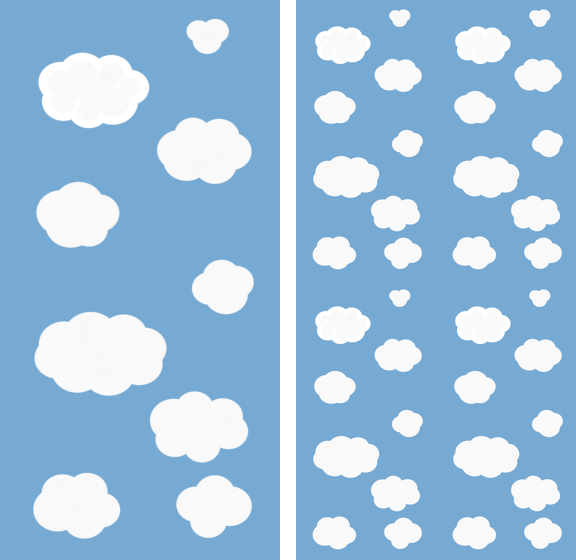
Left: one tile. Right: repeated 2 by 2.
A WebGL 1 fragment shader for this pattern:

```glsl
precision highp float;
// Flat white puffy clouds scattered over a plain blue sky, tiling both ways.
uniform vec2 u_resolution;

#define SKY vec3(0.4685, 0.667, 0.828)
#define CLOUD vec3(0.977)
#define RIM vec3(1.0)
#define EDGE 0.003
#define GRAIN 0.008
#define CLOUDS 9
#define MAX_LOBES 8
#define RIM_CLOUD 1.0
#define SEED 3.0

const float TAU = 6.2831853;
const vec2 PERIOD = vec2(1.0, 2.0);

float hash(vec2 p) {
  vec3 q = fract(vec3(p.xyx) * 0.1031 + SEED * 0.017);
  q += dot(q, q.yzx + 33.33);
  return fract((q.x + q.y) * q.z);
}

// Value noise for the paint grain inside a cloud.
float noise(vec2 p) {
  vec2 i = floor(p), f = fract(p);
  f = f * f * (3.0 - 2.0 * f);
  float bottom = mix(hash(i), hash(i + vec2(1.0, 0.0)), f.x);
  float top = mix(hash(i + vec2(0.0, 1.0)), hash(i + vec2(1.0, 1.0)), f.x);
  return mix(bottom, top, f.y);
}

// Approximate signed distance to an ellipse.
float ellipse(vec2 p, vec2 radii) {
  return (length(p / radii) - 1.0) * min(radii.x, radii.y);
}

// Union of a core and a ring of round lobes; rank 0..1 runs from small to large.
float cloud(vec2 p, vec2 halfSize, float rank, float id) {
  float lobes = floor(mix(3.7, 8.0, rank));
  float lobeSize = halfSize.y * mix(0.66, 0.52, rank);
  float phase = hash(vec2(id, 41.0));
  float d = ellipse(p, (halfSize - lobeSize) * 1.12);
  for (int j = 0; j < MAX_LOBES; j++) {
    float k = float(j);
    if (k >= lobes) break;
    float angle = TAU * (k + phase + 0.3 * hash(vec2(id, k + 7.0))) / lobes;
    float r = lobeSize * (0.84 + 0.32 * hash(vec2(k + 19.0, id)));
    vec2 radii = r * vec2(1.1, 1.0);
    vec2 center = (halfSize - radii) * vec2(cos(angle), sin(angle));
    d = min(d, ellipse(p - center, radii));
  }
  return d;
}

void main() {
  vec2 p = gl_FragCoord.xy / u_resolution * PERIOD;
  float soft = max(EDGE, 0.7 / u_resolution.x);
  vec3 color = SKY;

  for (int i = 0; i < CLOUDS; i++) {
    float id = float(i);

    // Shuffled size ranks keep large and small clouds apart.
    float rank = mod(id * 7.0, 9.0) / 8.0;
    float s = 2.0 * rank - 1.0;
    float width = 0.159 + 0.036 * s + 0.045 * s * s * s;
    vec2 halfSize = width * vec2(1.0, mix(0.9, 0.63, rank));

    // Clouds alternate right and left down eight rows; the last row holds two.
    // Large clouds sit nearer the middle and rows widen towards the bottom.
    float side = 1.0 - 2.0 * mod(id, 2.0);
    float row = min(id, 7.0);
    float depth = 0.117 + row * (0.198 + 0.00625 * row);
    vec2 center = vec2(0.5 + side * (0.27 - 0.13 * rank * rank), 2.0 - depth);
    vec2 jitter = vec2(hash(vec2(id, 3.0)), hash(vec2(id, 5.0))) - 0.5;
    center += jitter * vec2(0.1, 0.05) * (1.0 - rank);

    // Offset to the nearest copy of the cloud across the wrapped borders.
    vec2 q = p - center;
    q -= PERIOD * floor(q / PERIOD + 0.5);
    float d = cloud(q, halfSize, rank, id);

    // One cloud has a brighter, softly blended rim.
    float rim = smoothstep(-0.034, -0.024, d) * step(abs(id - RIM_CLOUD), 0.5);
    vec2 g = q + 8.0 + id;
    float tone = noise(g * 16.0) + 0.5 * noise(g * 48.0) - 0.75;
    vec3 fill = mix(CLOUD + GRAIN * tone, RIM, rim);
    color = mix(color, fill, 1.0 - smoothstep(-soft, soft, d));
  }
  gl_FragColor = vec4(color, 1.0);
}
```
